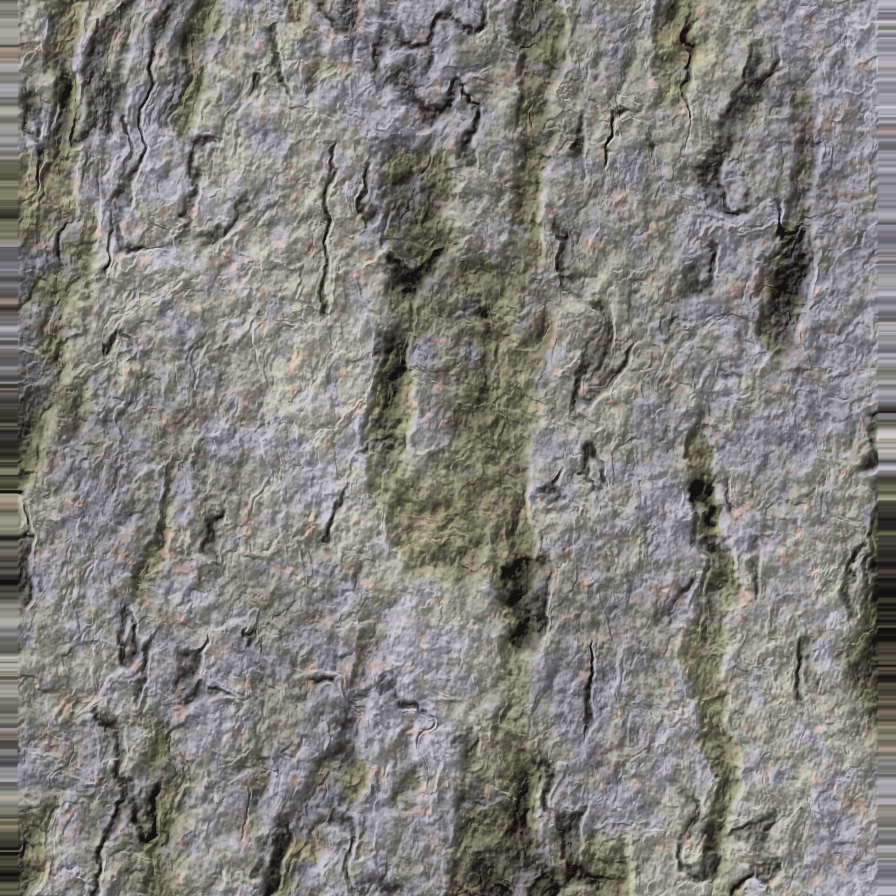
A Shadertoy shader for this texture:

```glsl
// Old tree bark: crumbly vertical ridges between short mossy furrows.
// A warped height field is lit from the upper left, then tinted by lichen,
// moss and rust. The outer margins smear the border colours sideways.

const float MARGIN = 0.019;               // width of the smeared side strips
const vec2 RIDGE_SCALE = vec2(16.0, 2.9); // ridges across and along the trunk
const vec2 CRACK_SCALE = vec2(19.0, 7.5);
const vec2 LEDGE_SCALE = vec2(21.0, 15.0);
const vec2 FLAKE_SCALE = vec2(50.0, 40.0);
const vec2 LIGHT_DIR = vec2(-0.6, 0.8);
const float LIGHT_STEP = 0.002;
const float LIGHT_GAIN = 0.32;
const float BASE_TONE = 0.555;
const vec3 LILAC = vec3(1.0, 0.985, 1.035);
const vec3 LICHEN = vec3(1.01, 1.01, 0.94);
const vec3 MOSS = vec3(1.03, 1.02, 0.80);
const vec3 RUST = vec3(1.14, 0.97, 0.89);
const vec3 SHADOW = vec3(1.1, 0.98, 0.9);

float hash(vec2 p) {
    return fract(sin(dot(p, vec2(127.1, 311.7))) * 43758.5);
}

float noise(vec2 p) {
    vec2 i = floor(p), f = fract(p);
    f = f * f * (3.0 - 2.0 * f);
    return mix(mix(hash(i), hash(i + vec2(1, 0)), f.x),
               mix(hash(i + vec2(0, 1)), hash(i + vec2(1, 1)), f.x), f.y);
}

float fbm(vec2 p) {
    float sum = 0.0, amp = 0.533;
    for (int i = 0; i < 4; i++) {
        sum += amp * noise(p);
        p = mat2(1.6, 1.2, -1.2, 1.6) * p + 17.3;
        amp *= 0.5;
    }
    return sum;
}

// Bend the straight grain; ridges lean more on the left
vec2 warp(vec2 p) {
    vec2 broad = vec2(fbm(p * vec2(5.0, 3.5)), fbm(p * 5.0 + 40.0)) - 0.5;
    vec2 fine = vec2(fbm(p * 30.0 + 9.0), fbm(p * 30.0 + 70.0)) - 0.5;
    p.x -= 0.12 * (p.y - 0.4) * (1.0 - p.x);
    return p + vec2(0.09, 0.12) * broad + vec2(0.032, 0.045) * fine;
}

// Returns height, furrow, deep gap and crack amounts
vec4 bark(vec2 p) {
    vec2 q = warp(p);
    float rough = 1.0 - smoothstep(0.1, 0.8, p.x + 0.25 * (p.y - 0.5));

    // Spindle-shaped furrows lie where stretched noise is low
    float ridge = 0.66 * noise(q * RIDGE_SCALE)
                + 0.34 * noise(q * RIDGE_SCALE * vec2(2.1, 2.7) + 5.0);
    float furrow = 1.0 - smoothstep(0.31, 0.44, ridge);
    float deep = 1.0 - smoothstep(0.17, 0.30, ridge);

    // Short broken slits, denser on the rough side
    float slit = abs(0.7 * noise(q * CRACK_SCALE + 33.0)
                   + 0.3 * noise(q * CRACK_SCALE * 2.3 + 8.0) - 0.5);
    float gate = smoothstep(0.52, 0.72, noise(q * vec2(21.0, 12.0) + 23.0) + 0.12 * rough);
    float crack = gate * (1.0 - smoothstep(0.01, 0.02 + 0.06 * gate, slit));

    // Ragged ledges, flakes and grain on the surface
    float ledge = smoothstep(0.44, 0.54, fbm(q * LEDGE_SCALE + 51.0));
    float flake = smoothstep(0.40, 0.56, fbm(q * FLAKE_SCALE + 3.0));
    float grain = fbm(p * vec2(48.0, 40.0));
    float h = 0.021 * grain + 0.0032 * flake + 0.005 * ledge * (0.6 + 0.7 * rough);
    h -= 0.015 * furrow + 0.008 * deep + 0.008 * crack;
    return vec4(h, furrow, deep, crack);
}

void mainImage(out vec4 fragColor, in vec2 fragCoord) {
    vec2 p = fragCoord / iResolution.xy;
    p.x = clamp(p.x, MARGIN, 1.0 - MARGIN);

    // Relief lighting, softly limited
    vec4 b = bark(p);
    float slope = (b.x - bark(p + LIGHT_DIR * LIGHT_STEP).x) / LIGHT_STEP;
    float light = slope / (1.0 + abs(slope));

    // Brightness, with dark hollows in the grain
    float patches = fbm(p * vec2(9.0, 4.0) + 12.0) - 0.5;
    float hollow = fbm(p * vec2(48.0, 40.0)) - 0.5;
    float speckle = noise(p * 240.0) - 0.5;
    float tone = BASE_TONE + 0.24 * patches + 0.14 * hollow + 0.13 * speckle;
    tone += LIGHT_GAIN * light - 0.15 * b.y - 0.20 * b.z - 0.25 * b.w;
    tone = clamp(tone, 0.07, 0.8);

    // Tint: green sits in the hollows, lilac on the bright plates
    float lichen = fbm(p * vec2(9.0, 5.0) + 60.0) + 0.9 * (fbm(p * 38.0) - 0.5);
    lichen -= 0.35 * (tone - 0.5);
    vec3 tint = mix(LILAC, LICHEN, smoothstep(0.38, 0.66, lichen));
    tint = mix(tint, MOSS, 0.85 * b.y * smoothstep(0.25, 0.55, lichen));
    tint = mix(tint, RUST, 0.6 * smoothstep(0.62, 0.78, fbm(p * 55.0 + 80.0)));
    tint = mix(tint, SHADOW, 1.0 - smoothstep(0.1, 0.3, tone));
    fragColor = vec4(clamp(tone * tint, 0.0, 1.0), 1.0);
}
```
